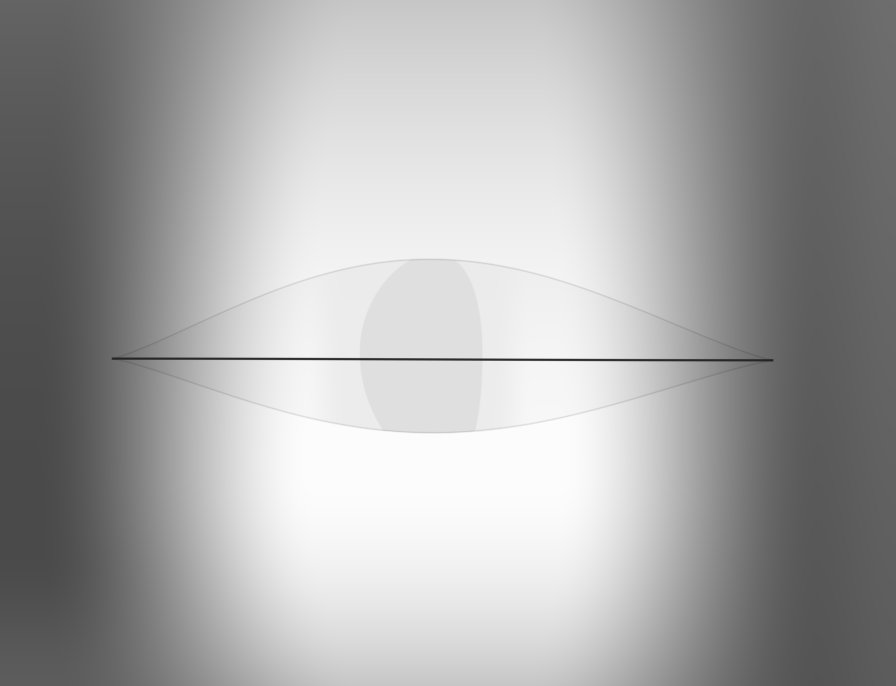
Reproduce this background procedurally as a Shadertoy shader.

```glsl
const float LINE_TONE = 0.13;
const float IRIS_TONE = 0.875;
const vec2 TIPS = vec2(0.125, 0.863);
const vec2 IRIS_CENTER = vec2(0.470, 0.486);

// Dim side tones, lighter toward the upper corners
float sideTone(vec2 uv) {
    float lowered = uv.y - 0.25;
    float left = 0.29 + 0.18 * lowered * lowered + 0.06 * smoothstep(0.2, 0.0, uv.y);
    float right = mix(0.33, 0.40, uv.y) + 0.03 * smoothstep(0.91, 1.0, uv.x);
    return mix(left, right, smoothstep(0.1, 0.9, uv.x));
}

// Wide vertical glow that narrows and fades away from its brightest row
float backdrop(vec2 uv, float brightRow) {
    float span = uv.y > brightRow ? 1.0 - brightRow : brightRow;
    float away = (uv.y - brightRow) / span;
    float fade = away * away;
    float rise = smoothstep(mix(0.04, 0.065, fade), mix(0.35, 0.40, fade), uv.x);
    float fall = 1.0 - smoothstep(mix(0.625, 0.586, fade), 0.912, uv.x);
    return mix(sideTone(uv), 0.99 - 0.215 * fade, rise * fall);
}

// Height of the lens edge along its axis, from 0 at the tips to 1
float lensProfile(float x, vec2 tips) {
    float t = clamp((x - tips.x) / (tips.y - tips.x), 0.0, 1.0);
    t += 0.07 * t * (1.0 - t);
    return pow(max(sin(3.14159 * t), 0.0), 1.2);
}

// Unequal oval with a gently bowed axis; negative inside
float irisDistance(vec2 uv, vec2 center, float halfWidth) {
    vec2 d = uv - center;
    d.x -= 0.7 * d.y * d.y;
    float halfHeight = d.y > 0.0 ? 0.145 : 0.172;
    return (length(d / vec2(halfWidth, halfHeight)) - 1.0) * halfWidth;
}

float coverage(float dist, float blur) {
    return 1.0 - smoothstep(-blur, blur, dist);
}

void mainImage(out vec4 fragColor, in vec2 fragCoord) {
    vec2 uv = fragCoord / iResolution.xy;
    float pixel = 1.0 / iResolution.y;
    float tone = backdrop(uv, 0.32);

    // Lens body
    float axisY = mix(0.4772, 0.4748, smoothstep(TIPS.x, TIPS.y, uv.x));
    float profile = lensProfile(uv.x, TIPS);
    float fromAxis = uv.y - axisY;
    float lensEdge = abs(fromAxis) - profile * (fromAxis > 0.0 ? 0.146 : 0.107);
    float inSpan = step(TIPS.x, uv.x) * step(uv.x, TIPS.y);
    float lens = coverage(lensEdge, 0.7 * pixel) * inSpan;
    tone *= 1.0 - 0.02 * lens;

    // Soft halo and flat iris
    float halo = 1.0 - smoothstep(0.083, 0.128, abs(uv.x - 0.467));
    tone = mix(tone, 0.92, 0.85 * halo * lens);
    float iris = coverage(irisDistance(uv, IRIS_CENTER, 0.0685), 0.7 * pixel);
    tone = mix(tone, IRIS_TONE, iris * lens);

    // Fine outline and dark axis
    float outline = coverage(abs(lensEdge) - 0.001, pixel) * inSpan;
    tone *= 1.0 - 0.12 * outline;
    float ends = max(TIPS.x - uv.x, uv.x - TIPS.y);
    float axis = coverage(max(abs(fromAxis) - 0.0016, ends), 0.8 * pixel);
    tone = mix(tone, LINE_TONE, 0.95 * axis);

    fragColor = vec4(vec3(tone), 1.0);
}
```
